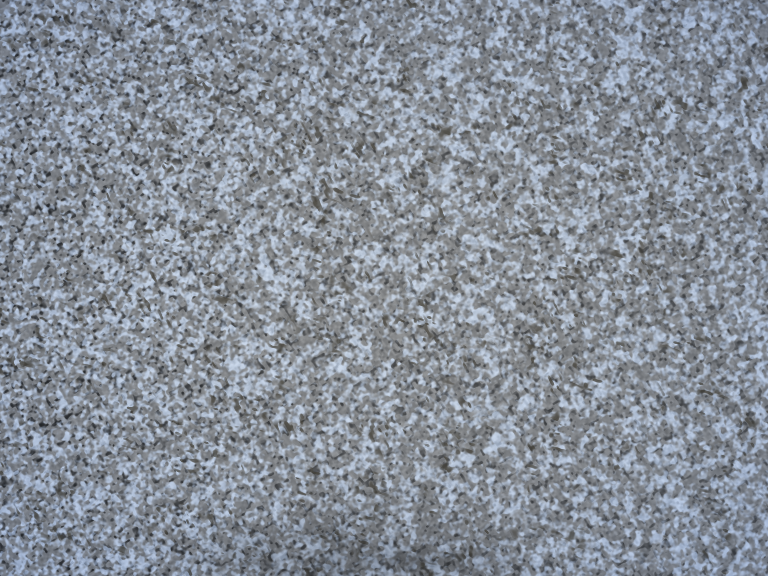
Write a WebGL 2 fragment shader that draws this texture.

```glsl
#version 300 es
precision highp float;
// Weathered galvanised metal: tiny pale blue flakes scattered over dull grey,
// built from turned octaves of value noise with a soft threshold, fine pits,
// sparse brown flecks and a gentle, cool darkening towards the edges.

uniform vec2 u_resolution;
out vec4 fragColor;

float hash(vec2 cell) {
    return fract(sin(dot(cell, vec2(127.1, 311.7))) * 43758.5453);
}

float valueNoise(vec2 p) {
    vec2 cell = floor(p);
    vec2 f = fract(p);
    f = f * f * (3.0 - 2.0 * f);
    float low = mix(hash(cell), hash(cell + vec2(1.0, 0.0)), f.x);
    float high = mix(hash(cell + vec2(0.0, 1.0)), hash(cell + vec2(1.0, 1.0)), f.x);
    return mix(low, high, f.y);
}

vec2 rotate(vec2 p, float angle) {
    float c = cos(angle), s = sin(angle);
    return vec2(c * p.x - s * p.y, s * p.x + c * p.y);
}

// Four octaves, each turned to hide the lattice; fineness favours small grains
float grainField(vec2 p, float fineness) {
    float coarse = 0.22 * valueNoise(rotate(p, 0.5) * 72.0)
                 + 0.32 * valueNoise(rotate(p, 1.2) * 118.0 + 17.0);
    float fine = 0.28 * valueNoise(rotate(p, 2.1) * 165.0 + 41.0)
               + 0.18 * valueNoise(rotate(p, 2.8) * 225.0 + 63.0);
    return mix(coarse + fine, coarse * 0.65 + fine * 1.41, fineness);
}

// Small dark flecks, gathered in rare clusters
float flecks(vec2 p) {
    float marks = 0.0;
    for (int i = 0; i < 2; i++) {
        float k = float(i);
        vec2 q = rotate(p, 0.3 + 0.8 * k) * vec2(95.0, 165.0) + 31.0 * k;
        float cluster = smoothstep(0.64, 0.88, valueNoise(p * 27.0 + 53.0 * k));
        marks = max(marks, cluster * smoothstep(0.60, 0.88, valueNoise(q)));
    }
    return marks;
}

void main() {
    vec2 p = gl_FragCoord.xy / u_resolution.y;
    vec2 uv = gl_FragCoord.xy / u_resolution;
    vec2 fromCentre = (uv - 0.5) * 2.0;
    float edge = clamp(dot(fromCentre, fromCentre) * 0.5, 0.0, 1.0);
    float leftSide = 1.0 - smoothstep(0.0, 0.6, uv.x);

    // Slight warp for ragged outlines
    vec2 warp = vec2(valueNoise(p * 110.0 + 3.0), valueNoise(p * 110.0 + 71.0)) - 0.5;
    vec2 ragged = p + 0.0025 * warp;

    // Broad patches where flakes crowd together or thin out
    float patches = 0.04 * (valueNoise(rotate(p, 0.7) * 7.0) - 0.5)
                  + 0.08 * (valueNoise(rotate(p, 1.9) * 26.0 + 9.0) - 0.5);

    // Pale flakes over dull grey
    float grain = grainField(ragged, leftSide) + patches + 0.01 * leftSide;
    float flakes = smoothstep(0.39, 0.69, grain);
    vec3 colour = mix(vec3(0.506, 0.513, 0.522), vec3(0.730, 0.779, 0.848), flakes);

    // Fine tonal speckle
    colour += 0.14 * (valueNoise(rotate(p, 0.9) * 215.0 + 77.0) - 0.5);

    // Soft pits, deeper between flakes and on the left
    float pits = smoothstep(0.52, 0.95, valueNoise(rotate(ragged, 2.6) * 175.0 + 5.0));
    colour -= pits * mix(0.24, 0.10, flakes) * (0.85 + 0.4 * leftSide);

    // Brown flecks
    colour = mix(colour, vec3(0.27, 0.255, 0.22), 0.75 * flecks(ragged));

    // Smoky stain along the bottom
    vec2 stainOffset = (uv - vec2(0.46, 0.02)) / vec2(0.18, 0.08);
    float stain = exp(-dot(stainOffset, stainOffset));
    colour *= 1.0 - 0.24 * stain * (0.5 + valueNoise(p * vec2(14.0, 40.0)));

    // Neutral centre, cool dim edges
    colour *= mix(vec3(1.02, 1.02, 1.015), vec3(0.86, 0.90, 0.97), edge);

    fragColor = vec4(clamp(colour, 0.0, 1.0), 1.0);
}
```
